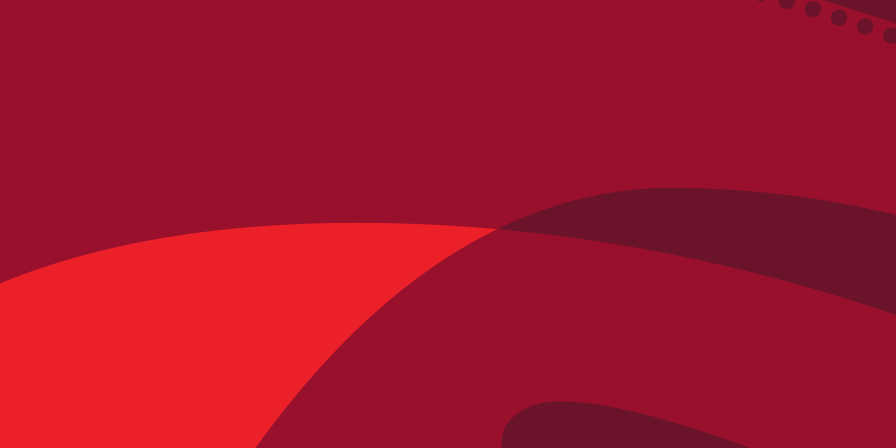
A WebGL 2 fragment shader for this background:

```glsl
#version 300 es
precision highp float;
// Flat crimson background with two crossing hills, a low lobe and a dotted corner band.

uniform vec2 u_resolution;
out vec4 fragColor;

const vec3 CRIMSON = vec3(0.60, 0.063, 0.175);
const vec3 SCARLET = vec3(0.925, 0.125, 0.16);
const vec3 MAROON = vec3(0.415, 0.075, 0.165);

// Antialiased coverage of the region where field > 0.
float coverage(float field) {
    float slope = length(vec2(dFdx(field), dFdy(field)));
    return clamp(0.5 + field / max(slope, 1e-5), 0.0, 1.0);
}

// Positive below a hill; each side falls off as bend.x * d^2 + bend.y * d^4.
float hill(vec2 p, vec2 peak, vec2 leftBend, vec2 rightBend) {
    float d = p.x - peak.x;
    float d2 = d * d;
    vec2 bend = d < 0.0 ? leftBend : rightBend;
    return peak.y - d2 * (bend.x + bend.y * d2) - p.y;
}

// Positive inside a lobe: elliptic nose on the left, hyperbolic tail on the right.
float lobe(vec2 p, vec2 center, vec2 radii, vec2 tail) {
    vec2 d = p - center;
    float nose = radii.y * (1.0 - length(vec2(d.x, max(d.y, 0.0)) / radii));
    float slope = radii.y - d.x * d.x / (tail.x + tail.y * max(d.x, 0.0)) - d.y;
    return d.x < 0.0 ? nose : slope;
}

// Positive above a straight edge through a point.
float aboveLine(vec2 p, vec2 point, float slope) {
    return p.y - point.y - slope * (p.x - point.x);
}

// Positive inside a row of dots that bends slightly downward.
float dotRow(vec2 p, vec2 start, vec2 stride, float sag, float radius) {
    float nearest = 1e3;
    for (int i = 0; i < 6; i++) {
        float k = float(i);
        vec2 center = start + k * stride - vec2(0.0, sag * k * k);
        nearest = min(nearest, length(p - center));
    }
    return radius - nearest;
}

void main() {
    // Canvas height is one unit.
    vec2 p = gl_FragCoord.xy / u_resolution.y;

    // Crossing hills: only the parts that do not overlap are tinted.
    float broad = coverage(hill(p, vec2(0.794, 0.5026), vec2(0.169, 0.0725), vec2(0.1413, 0.0)));
    float steep = coverage(hill(p, vec2(1.497, 0.5807), vec2(0.603, 0.085), vec2(0.238, 0.0)));
    vec3 color = mix(CRIMSON, SCARLET, broad * (1.0 - steep));
    color = mix(color, MAROON, steep * (1.0 - broad));

    // Low lobe, corner wedge and its dotted border.
    float lowLobe = coverage(lobe(p, vec2(1.245, 0.0156), vec2(0.125, 0.0885), vec2(0.911, 2.0)));
    float wedge = coverage(aboveLine(p, vec2(1.836, 1.0), -0.317));
    float dots = coverage(dotRow(p, vec2(1.698, 1.0156), vec2(0.0583, -0.01745), 0.00031, 0.0182));
    color = mix(color, MAROON, max(lowLobe, max(wedge, dots)));

    fragColor = vec4(color, 1.0);
}
```
